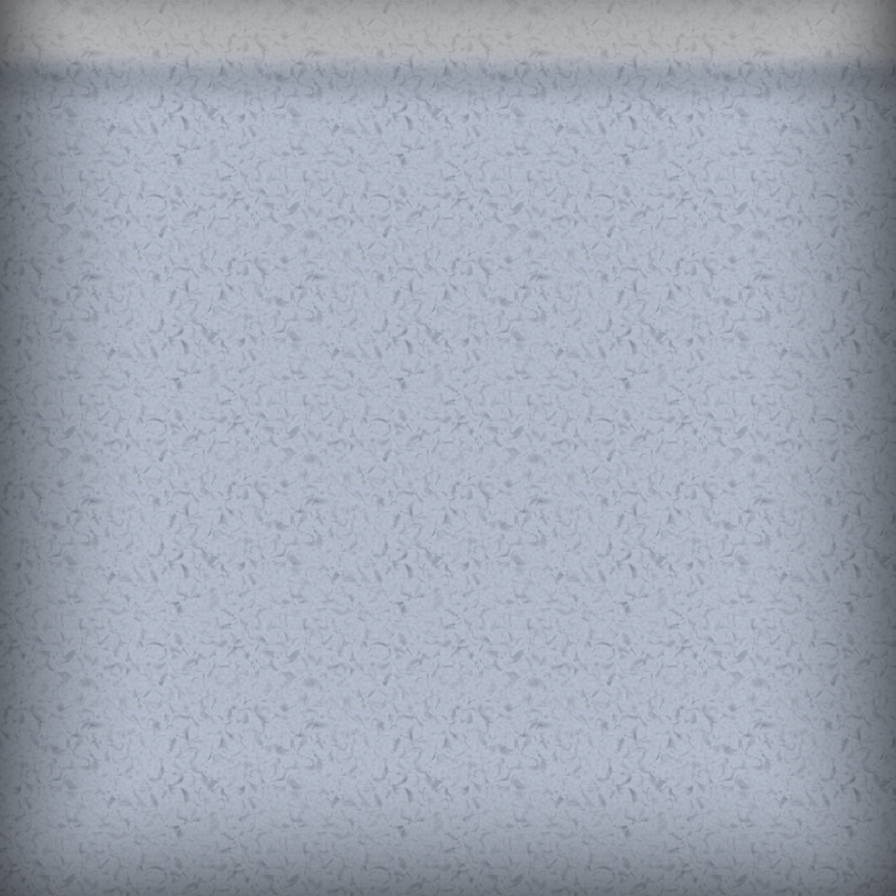
Reproduce this texture procedurally as a WebGL 2 fragment shader.

```glsl
#version 300 es
precision highp float;
uniform vec2 u_resolution;
out vec4 outColor;

const float REPEATS = 4.0;
const vec3 STONE = vec3(0.718, 0.752, 0.808);
const vec3 FLECK = vec3(0.535, 0.565, 0.625);
const vec3 LIP = vec3(0.690, 0.694, 0.702);

// Integer hash giving a unit gradient for a lattice cell
vec2 cellGradient(vec2 cell, float seed) {
  uvec2 q = uvec2(cell) + uvec2(uint(seed) * 131u, uint(seed) * 71u);
  uint h = q.x * 1597334677u ^ q.y * 3812015801u;
  h = (h ^ (h >> 15u)) * 2246822519u;
  h ^= h >> 13u;
  float angle = float(h & 65535u) / 65536.0 * 6.28318;
  return vec2(cos(angle), sin(angle));
}

float cornerValue(vec2 cell, vec2 offset, vec2 corner, float period, float seed) {
  return dot(cellGradient(mod(cell + corner, period), seed), offset - corner);
}

// Gradient noise that wraps after one tile
float tileNoise(vec2 tile, float period, float seed) {
  vec2 p = tile * period;
  vec2 cell = floor(p);
  vec2 f = p - cell;
  vec2 w = f * f * f * (f * (f * 6.0 - 15.0) + 10.0);
  float low = mix(cornerValue(cell, f, vec2(0, 0), period, seed),
                  cornerValue(cell, f, vec2(1, 0), period, seed), w.x);
  float high = mix(cornerValue(cell, f, vec2(0, 1), period, seed),
                   cornerValue(cell, f, vec2(1, 1), period, seed), w.x);
  return mix(low, high, w.y);
}

// Amount of dark mineral: clustered flecks over fine grain
float fleckAmount(vec2 tile) {
  vec2 warp = vec2(tileNoise(tile, 16.0, 1.0), tileNoise(tile, 16.0, 2.0));
  vec2 bent = tile + 0.035 * warp;
  float cluster = smoothstep(-0.4, 0.4, tileNoise(tile, 7.0, 3.0));
  float flecks = smoothstep(0.0, 0.5, tileNoise(bent, 27.0, 4.0));
  float chips = smoothstep(0.08, 0.5, tileNoise(bent, 43.0, 5.0));
  float grain = tileNoise(tile, 64.0, 6.0);
  return 0.12 + (0.5 * flecks + 0.4 * chips) * mix(0.45, 1.1, cluster) + 0.22 * grain;
}

// Soft shade that falls to zero at the given width from an edge
float edgeShade(float dist, float width) {
  float s = 1.0 - clamp(dist / width, 0.0, 1.0);
  return s * s;
}

void main() {
  vec2 uv = gl_FragCoord.xy / u_resolution;
  vec2 tile = fract(uv * REPEATS);
  float fromTop = 1.0 - uv.y;
  float fromSide = min(uv.x, 1.0 - uv.x);

  // Speckled stone with a faint warm and cool drift
  float amount = fleckAmount(tile);
  vec3 color = mix(STONE, FLECK, clamp(amount, 0.0, 1.0));
  color += vec3(0.02, 0.0, -0.015) * tileNoise(tile, 38.0, 7.0);

  // Pale lip along the top, with its shadow underneath
  float lip = 1.0 - smoothstep(0.048, 0.085, fromTop);
  float shadow = smoothstep(0.05, 0.085, fromTop)
               * (1.0 - smoothstep(0.085, 0.126, fromTop));
  vec3 lipColor = LIP * (1.03 - 0.17 * amount);
  color = mix(color * (1.0 - 0.14 * shadow), lipColor, lip);

  // Shading toward the sides, the base and the upper rim
  float side = 0.43 * edgeShade(fromSide, mix(0.18, 0.11, lip));
  float base = 0.38 * edgeShade(uv.y, 0.16);
  float rim = 0.14 * edgeShade(fromTop, 0.05);
  color *= 1.0 - length(vec3(side, base, rim));

  outColor = vec4(color, 1.0);
}
```
